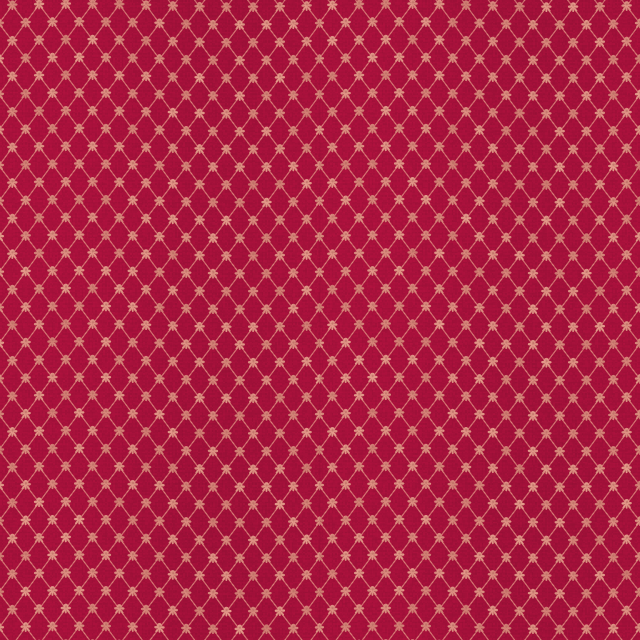
A Shadertoy shader for this pattern:

```glsl
// Crimson woven cloth with a fine peach diamond trellis and a small fleuron at every crossing.

const float TAU = 6.2831853;

float hash(vec2 p) {
    p = fract(p * vec2(0.1731, 0.3119));
    p += dot(p, p.yx + 19.7);
    return fract((p.x + p.y) * p.x * 17.3);
}

float capsule(vec2 p, vec2 a, vec2 b, float r) {
    vec2 ab = b - a;
    float h = clamp(dot(p - a, ab) / dot(ab, ab), 0.0, 1.0);
    return length(p - a - ab * h) - r;
}

// Petals, legs and crown of the fleuron, mirrored about its stem
float fleuron(vec2 p) {
    p.x = abs(p.x);
    float d = length(p - vec2(0.0, 3.0)) - 2.9;
    d = min(d, capsule(p, vec2(1.4, 0.9), vec2(4.8, 0.7), 1.35));
    d = min(d, capsule(p, vec2(0.8, -0.4), vec2(3.9, -4.2), 1.05));
    return min(d, capsule(p, vec2(0.0), vec2(0.0, -4.8), 0.95));
}

float cover(float d, float pixel) {
    return clamp(0.5 - d / pixel, 0.0, 1.0);
}

void mainImage(out vec4 fragColor, in vec2 fragCoord) {
    vec2 uv = fragCoord / iResolution.xy;
    float pixel = 768.0 / iResolution.y;    // lengths are in 1/768 of the canvas

    // Two joined widths of cloth: 24 by 18 diamonds, with a slight weft drift
    vec2 pitch = vec2(32.0, 42.667);
    vec2 panel = fract(uv * 2.0);
    vec2 grid = vec2(12.0 * panel.x + 0.04 * (1.0 - panel.x), 18.0 * uv.y - 0.34);
    grid.y -= 0.045 * sin(TAU * panel.x);

    // Ground: broad tone, crossed threads and cellular fleck
    vec3 color = vec3(0.645, 0.065, 0.228);
    float tone = 0.018 * sin(TAU * (panel.x + 0.08)) - 0.012 * sin(TAU * uv.y + 0.6);
    float weave = 0.5 * sin(TAU * 192.0 * uv.x) + 0.5 * sin(TAU * 171.0 * uv.y);
    float fleck = hash(floor(uv * 384.0)) - 0.5;
    color *= 1.0 + tone + 0.025 * weave + 0.07 * fleck;

    // Trellis of two diagonal thread families
    vec2 diagonal = vec2(grid.x + grid.y, grid.x - grid.y);
    vec2 toThread = abs(fract(diagonal + 0.5) - 0.5) * 25.6;
    float twist = 0.88 + 0.12 * sin(TAU * grid.y * 9.0);
    float thread = cover(min(toThread.x, toThread.y) - 0.72, pixel);
    color = mix(color, vec3(0.87, 0.54, 0.49), thread * twist * 0.92);

    // Nearest crossing, from the corner and centre lattices
    vec2 corner = (fract(grid + 0.5) - 0.5) * pitch;
    vec2 centre = (fract(grid) - 0.5) * pitch;
    bool atCorner = dot(corner, corner) < dot(centre, centre);
    vec2 local = atCorner ? corner : centre;
    vec2 id = atCorner ? floor(grid + 0.5) : floor(grid) + 0.5;
    float wear = hash(id * 2.0 + 7.0 + floor(uv.x * 2.0) * 41.0);

    // Tan backing, pale embroidery and shaded crown
    float backing = cover(length(local * vec2(1.0, 0.95)) - 4.6, pixel);
    color = mix(color, vec3(0.70, 0.36, 0.34), backing * 0.6);
    float stitch = cover(fleuron(local), pixel);
    vec3 silk = mix(vec3(0.80, 0.47, 0.43), vec3(0.88, 0.59, 0.53), 0.3 + 0.7 * wear);
    color = mix(color, silk + 0.04 * fleck, stitch * (0.88 + 0.12 * wear));
    float shade = cover(length(local - vec2(0.3, 2.2)) - 1.3, pixel);
    color = mix(color, vec3(0.72, 0.42, 0.38), shade * 0.65);

    // Faint crease where the two widths meet
    color *= 1.0 - 0.04 * cover(abs(uv.x - 0.5) * 768.0 - 0.8, pixel);
    fragColor = vec4(color, 1.0);
}
```
